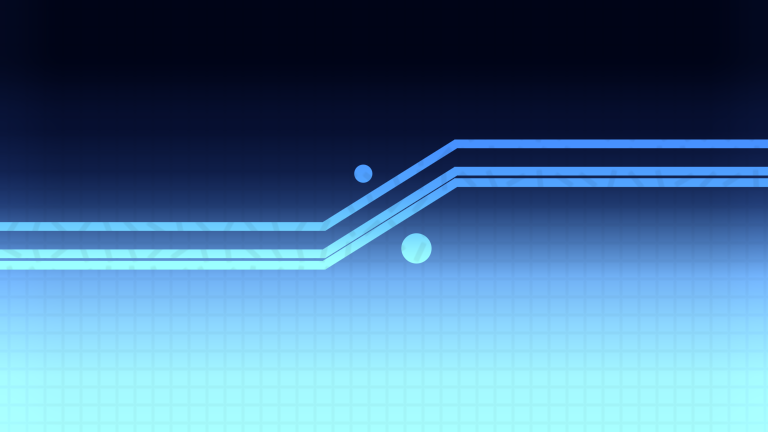
A Shadertoy shader for this background:

```glsl
vec3 skyGradient(float h) {
    vec3 c = vec3(0.0, 0.015, 0.09);
    c = mix(c, vec3(0.025, 0.06, 0.19), smoothstep(0.88, 0.70, h));
    c = mix(c, vec3(0.06, 0.12, 0.29), clamp((0.70 - h) / 0.10, 0.0, 1.0));
    c = mix(c, vec3(0.12, 0.22, 0.43), clamp((0.60 - h) / 0.07, 0.0, 1.0));
    c = mix(c, vec3(0.28, 0.46, 0.71), clamp((0.53 - h) / 0.09, 0.0, 1.0));
    c = mix(c, vec3(0.44, 0.69, 0.96), clamp((0.44 - h) / 0.08, 0.0, 1.0));
    c = mix(c, vec3(0.55, 0.84, 1.00), clamp((0.36 - h) / 0.11, 0.0, 1.0));
    c = mix(c, vec3(0.64, 0.97, 1.00), clamp((0.25 - h) / 0.12, 0.0, 1.0));
    return mix(c, vec3(0.66, 1.0, 1.0), clamp((0.13 - h) / 0.13, 0.0, 1.0));
}

vec3 accentGradient(float h) {
    vec3 c = mix(vec3(0.28, 0.57, 1.0), vec3(0.32, 0.64, 1.0), smoothstep(0.67, 0.57, h));
    c = mix(c, vec3(0.42, 0.80, 1.0), smoothstep(0.58, 0.47, h));
    return mix(c, vec3(0.61, 1.0, 1.0), smoothstep(0.49, 0.385, h));
}

// Mitred path: low run, rising ramp, high run
float trackDistance(vec2 p) {
    float low = p.y - 0.4757;
    float ramp = (low - 0.6263 * (p.x - 0.75)) / 1.18;
    float high = p.y - 0.667;
    return abs(max(min(low, ramp), high)) - 0.0101;
}

float hash(vec2 cell) {
    return fract(sin(dot(cell, vec2(127.1, 311.7))) * 4375.5);
}

// One slanted stroke in each cell
float scratches(vec2 p) {
    vec2 cell = floor(p * 18.0);
    vec2 q = fract(p * 18.0) - 0.5;
    float angle = 0.5 + 2.2 * hash(cell);
    float across = abs(dot(q, vec2(sin(angle), -cos(angle))));
    return smoothstep(0.16, 0.07, across) * smoothstep(0.5, 0.35, length(q));
}

void mainImage(out vec4 fragColor, in vec2 fragCoord) {
    vec2 p = fragCoord / iResolution.y;
    float soft = 0.7 / iResolution.y;
    vec3 color = skyGradient(p.y);

    // Soft woven grid
    vec2 gridDistance = abs(fract(p * 24.0) - 0.5);
    vec2 grid = smoothstep(0.13, 0.04, gridDistance);
    color *= 1.0 - 0.028 * max(grid.x, grid.y);

    // Pale side edges
    float side = min(p.x, iResolution.x / iResolution.y - p.x);
    color += vec3(0.01, 0.018, 0.035) * smoothstep(0.15, 0.0, side);

    // Three tracks and two discs
    float shape = min(length(p - vec2(0.841, 0.598)) - 0.021,
                      length(p - vec2(0.964, 0.425)) - 0.035);
    for (int i = 0; i < 3; i++) {
        float drop = i == 0 ? 0.0 : 0.0367 + 0.0265 * float(i);
        shape = min(shape, trackDistance(p + vec2(0.0, drop)));
    }
    vec3 accent = accentGradient(p.y) * (1.0 - 0.06 * scratches(p));
    color = mix(color, accent, smoothstep(soft, -soft, shape));

    fragColor = vec4(color, 1.0);
}
```
